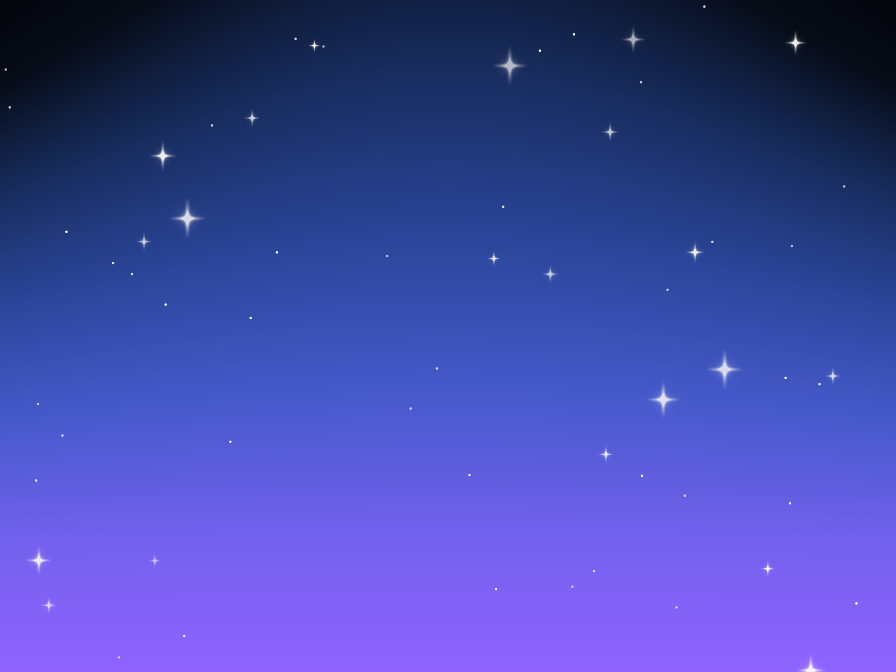
Reproduce this background procedurally as a Shadertoy shader.

```glsl
// A twilight sky: violet horizon rising through blue to dark corners, with scattered stars.

const int SPARKLE_COUNT = 21;
const int DOT_COUNT = 40;
const float SPARKLE_MIN = 0.009;   // ray length, in canvas heights
const float SPARKLE_MAX = 0.030;
const float DOT_RADIUS = 0.0018;
const float RAY_WIDTH = 0.085;     // relative to ray length
const float CORE_WIDTH = 0.20;
const float HALO_WIDTH = 0.42;
const float HALO_STRENGTH = 0.22;
const float SIDE_DARKENING = 0.30; // how far dark tones descend at the sides
const float CENTRE_LIFT = 0.13;    // how far bright tones rise in the middle
const vec3 STAR_COLOR = vec3(1.0, 0.99, 0.97);

// Sky colours at equal steps from the horizon to the darkest corner.
const int SKY_STEPS = 6;
const float SKY_SPAN = 1.2;
const vec3 SKY[7] = vec3[7](
    vec3(0.56, 0.39, 1.00),
    vec3(0.45, 0.38, 0.93),
    vec3(0.27, 0.35, 0.79),
    vec3(0.165, 0.27, 0.595),
    vec3(0.092, 0.17, 0.36),
    vec3(0.025, 0.045, 0.09),
    vec3(0.01, 0.015, 0.03));

// Integer hash giving two values from 0 to 1.
uint scramble(uint n) {
    n = n * 747796405u + 2891336453u;
    n = ((n >> ((n >> 28u) + 4u)) ^ n) * 277803737u;
    return (n >> 22u) ^ n;
}

vec2 hash2(int index, int salt) {
    uint a = scramble(uint(index) + 977u * uint(salt));
    uint b = scramble(a);
    return vec2(a & 65535u, b & 65535u) / 65535.0;
}

// Vertical gradient whose bands bow upward in the middle.
vec3 skyColor(vec2 uv) {
    float side = 2.0 * uv.x - 1.0;
    float bow = SIDE_DARKENING * side * side - CENTRE_LIFT;
    float depth = uv.y + uv.y * uv.y * bow;
    float t = clamp(depth / SKY_SPAN, 0.0, 0.999) * float(SKY_STEPS);
    int i = int(t);
    return mix(SKY[i], SKY[i + 1], fract(t));
}

// One tapered ray pair along the x axis.
float ray(vec2 p, float size, float pixel) {
    float width = max(RAY_WIDTH * size, 0.5 * pixel);
    float taper = max(1.0 - abs(p.x) / size, 0.0);
    return exp(-p.y * p.y / (width * width)) * taper * sqrt(taper);
}

// Four-pointed star with a bright core and a faint halo.
float sparkle(vec2 p, float size, float pixel) {
    float d2 = dot(p, p) / (size * size);
    float core = exp(-d2 / (CORE_WIDTH * CORE_WIDTH));
    float halo = HALO_STRENGTH * exp(-d2 / (HALO_WIDTH * HALO_WIDTH));
    float rays = ray(p, size, pixel) + ray(p.yx, size * 1.1, pixel);
    return min(1.3 * rays + core + halo, 1.0);
}

void mainImage(out vec4 fragColor, in vec2 fragCoord) {
    vec2 uv = fragCoord / iResolution.xy;
    vec2 p = fragCoord / iResolution.y;
    vec2 extent = vec2(iResolution.x / iResolution.y, 1.0);
    float pixel = 1.0 / iResolution.y;
    vec3 color = skyColor(uv);

    // Small distant stars
    for (int i = 0; i < DOT_COUNT; i++) {
        float d = length(p - hash2(i, 1) * extent);
        float dotMask = 1.0 - smoothstep(DOT_RADIUS - 0.5 * pixel, DOT_RADIUS + 0.5 * pixel, d);
        color = mix(color, STAR_COLOR, dotMask * mix(0.6, 1.0, hash2(i, 2).x));
    }

    // Larger sparkling stars
    for (int i = 0; i < SPARKLE_COUNT; i++) {
        vec2 look = hash2(i, 4);
        float size = mix(SPARKLE_MIN, SPARKLE_MAX, look.x);
        float opacity = mix(0.45, 1.0, sqrt(look.y));
        float glow = sparkle(p - hash2(i, 3) * extent, size, pixel);
        color = mix(color, STAR_COLOR, glow * opacity);
    }

    fragColor = vec4(color, 1.0);
}
```
